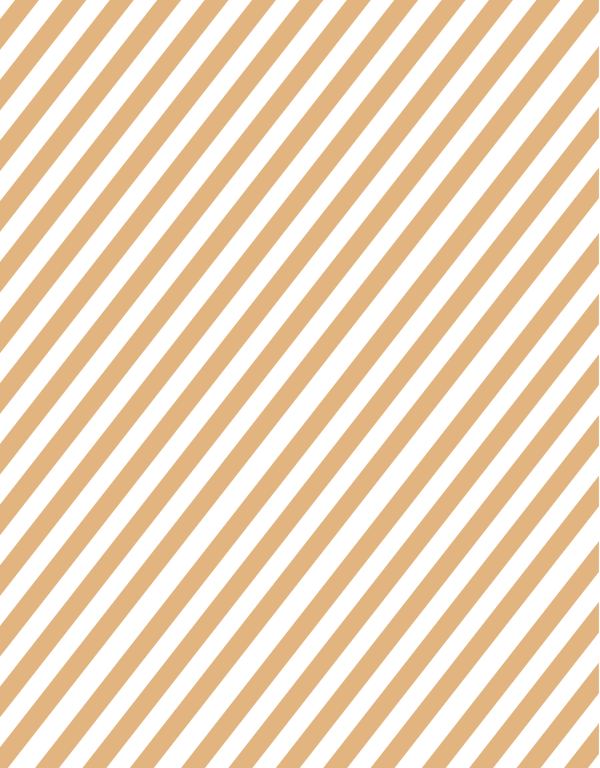
Reproduce this pattern procedurally as a Shadertoy shader.

```glsl
// Diagonal tan stripes on white, rising to the right, with a few wider gaps.

const vec3 WHITE = vec3(1.0);
const vec3 TAN = vec3(0.886, 0.710, 0.502);

const int STRIPE_COUNT = 25;
const float FIRST_START = 0.025;    // along the top edge, in canvas widths
const float PERIOD = 0.0790;
const float STRIPE_WIDTH = 0.0400;
const float EXTRA_GAP = 0.0063;
const float RIGHT_MARGIN = 0.0018;

// Start of a stripe; the spacing widens slightly at three places.
float stripeStart(float index) {
    float wideGaps = step(12.5, index) + step(15.5, index) + step(20.5, index);
    return FIRST_START + PERIOD * index + EXTRA_GAP * wideGaps;
}

// Smoothed coverage of a band that begins at start.
float bandCoverage(float position, float start, float width, float blur) {
    float edgeDistance = 0.5 * width - abs(position - start - 0.5 * width);
    return clamp(edgeDistance / blur + 0.5, 0.0, 1.0);
}

float stripeCoverage(float diagonal, float blur) {
    float coverage = 0.0;
    for (int i = 0; i < STRIPE_COUNT; i++) {
        float start = stripeStart(float(i));
        coverage = max(coverage, bandCoverage(diagonal, start, STRIPE_WIDTH, blur));
    }
    return coverage;
}

void mainImage(out vec4 fragColor, in vec2 fragCoord) {
    vec2 uv = fragCoord / iResolution.xy;
    vec2 pixel = 1.0 / iResolution.xy;

    // Stripes run parallel to the canvas diagonal.
    float diagonal = uv.x + 1.0 - uv.y;
    float coverage = stripeCoverage(diagonal, length(pixel));

    // Thin blank margin on the right.
    coverage *= clamp((1.0 - RIGHT_MARGIN - uv.x) / pixel.x + 0.5, 0.0, 1.0);

    fragColor = vec4(mix(WHITE, TAN, coverage), 1.0);
}
```
